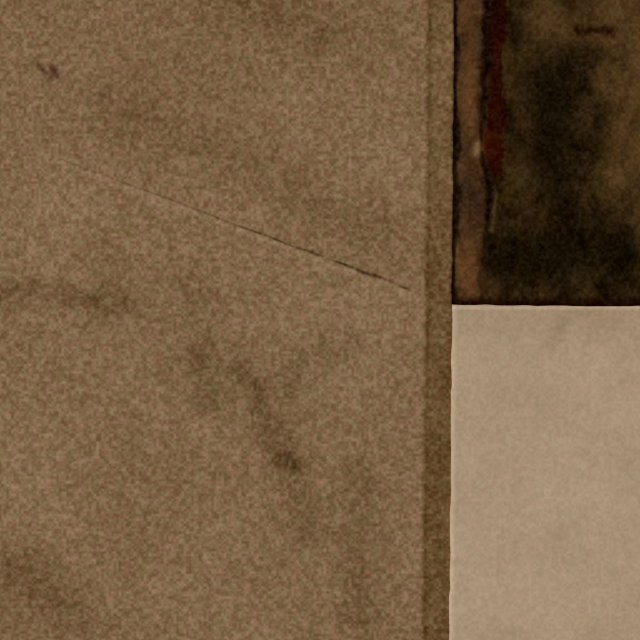
Give the GLSL for this texture, as a WebGL 1 fragment shader.

```glsl
precision highp float;
// Weathered concrete wall with a sloping crack, a vertical joint, a rusty dark panel and a pale slab.
uniform vec2 u_resolution;

float hash(vec2 p) {
  vec3 q = fract(vec3(p.xyx) * 0.1031);
  q += dot(q, q.yzx + 33.33);
  return fract((q.x + q.y) * q.z);
}

float noise(vec2 p) {
  vec2 i = floor(p), f = fract(p), e = vec2(1.0, 0.0);
  f = f * f * (3.0 - 2.0 * f);
  return mix(mix(hash(i), hash(i + e), f.x), mix(hash(i + e.yx), hash(i + e.xx), f.x), f.y);
}

float fbm(vec2 p) {
  float sum = 0.0, amp = 0.5;
  for (int i = 0; i < 5; i++) {
    sum += amp * noise(p);
    p = mat2(1.6, 1.2, -1.2, 1.6) * p + 7.3;
    amp *= 0.5;
  }
  return sum;
}

// Soft stroke from a to b with a gaussian falloff
float smudge(vec2 p, vec2 a, vec2 b, float width) {
  vec2 ab = b - a;
  float d = length(p - a - ab * clamp(dot(p - a, ab) / dot(ab, ab), 0.0, 1.0));
  return exp(-d * d / (width * width));
}

float ridge(float d, float width) {
  return exp(-d * d / (width * width));
}

float band(float x, float lo, float hi, float soft) {
  return smoothstep(lo - soft, lo + soft, x) * (1.0 - smoothstep(hi - soft, hi + soft, x));
}

vec3 concrete(vec2 p) {
  vec3 col = vec3(0.487, 0.382, 0.27) + 0.07 * (fbm(p * 5.0) - 0.48);
  col += 0.025 * smudge(p, vec2(0.1, 0.68), vec2(0.55, 0.5), 0.1);
  col += 0.02 * smudge(p, vec2(0.1, 0.22), vec2(0.3, 0.15), 0.1);

  // Broad stains, roughened by a warp
  vec2 w = p + 0.035 * (vec2(fbm(p * 24.0), fbm(p * 24.0 + 40.0)) - 0.48);
  float stain = 0.6 * smudge(w, vec2(0.0, 0.545), vec2(0.19, 0.53), 0.022);
  stain += 0.6 * smudge(w, vec2(0.30, 0.44), vec2(0.33, 0.37), 0.026);
  stain += 0.75 * smudge(w, vec2(0.37, 0.43), vec2(0.45, 0.28), 0.022);
  stain += 0.4 * smudge(w, vec2(0.43, 0.40), vec2(0.55, 0.47), 0.03);
  stain += 0.45 * smudge(w, vec2(0.46, 0.25), vec2(0.48, 0.17), 0.03);
  stain += 0.5 * smudge(w, vec2(0.56, 0.25), vec2(0.56, 0.05), 0.035);
  stain += 0.45 * smudge(w, vec2(0.03, 0.12), vec2(0.14, 0.02), 0.04);
  stain += 0.3 * smudge(w, vec2(0.20, 0.82), vec2(0.60, 0.63), 0.035);
  stain += 0.35 * smudge(w, vec2(0.38, 0.99), vec2(0.50, 0.95), 0.035);
  stain += 0.3 * smudge(w, vec2(0.30, 0.56), vec2(0.32, 0.45), 0.03);
  col -= vec3(0.115, 0.105, 0.10) * stain * (0.3 + 1.4 * fbm(p * 60.0));

  // Small dark chips
  float chip = smudge(w, vec2(0.06, 0.895), vec2(0.09, 0.885), 0.011);
  chip += 0.7 * smudge(w, vec2(0.14, 0.85), vec2(0.16, 0.853), 0.01);
  chip += 0.7 * smudge(w, vec2(0.445, 0.285), vec2(0.455, 0.275), 0.013);
  col -= vec3(0.2, 0.19, 0.15) * chip * noise(p * 120.0);

  // Broken crack: a faint line with dark dashes towards the joint
  float offset = p.y - 0.787 + 0.373 * p.x + 0.005 * (fbm(vec2(p.x * 35.0, 3.0)) - 0.48);
  float reach = band(p.x, 0.09, 0.65, 0.01);
  float dash = smoothstep(0.3, 0.75, noise(vec2(p.x * 65.0, 9.0))) * smoothstep(0.2, 0.42, p.x);
  float blob = max(ridge(p.x - 0.492, 0.008), ridge(p.x - 0.572, 0.025));
  float crack = ridge(offset, 0.0019 + 0.0018 * blob);
  col -= vec3(0.25, 0.23, 0.19) * crack * reach * (0.22 + 0.4 * dash + 0.45 * blob) * (0.5 + noise(p * 150.0));
  col += 0.03 * ridge(offset + 0.007, 0.005) * reach;
  return col;
}

vec3 darkPanel(vec2 p) {
  float mottled = fbm(p * vec2(34.0, 22.0));
  vec2 w = p + 0.03 * (vec2(mottled, fbm(p * 30.0 + 9.0)) - 0.48);
  vec3 col = mix(vec3(0.10, 0.06, 0.01), vec3(0.24, 0.165, 0.07), smoothstep(0.25, 0.7, mottled));
  // Lighter brown towards the upper right, blackened middle and foot
  float warm = smoothstep(0.89, 0.97, w.x) * smoothstep(0.57, 0.75, w.y);
  warm = max(warm, 0.6 * smudge(w, vec2(0.84, 1.0), vec2(0.90, 0.92), 0.045));
  col = mix(col, vec3(0.32, 0.23, 0.12), warm * (0.35 + 0.9 * mottled));
  float shade = smudge(w, vec2(0.86, 0.88), vec2(0.88, 0.73), 0.05);
  shade = max(shade, smudge(w, vec2(0.80, 0.60), vec2(0.96, 0.60), 0.05));
  col = mix(col, vec3(0.06, 0.045, 0.005), 0.75 * shade);
  col = mix(col, vec3(0.29, 0.19, 0.10) * (0.5 + mottled), band(w.x, 0.715, 0.752, 0.004));
  // Rust streak and its drips
  float rust = band(w.x, 0.763, 0.786, 0.003) * smoothstep(0.71, 0.74, w.y);
  col = mix(col, vec3(0.16, 0.045, 0.0) * (0.5 + mottled), rust);
  col = mix(col, vec3(0.07, 0.02, 0.0), 0.8 * smudge(w, vec2(0.755, 1.0), vec2(0.757, 0.66), 0.005));
  col = mix(col, vec3(0.30, 0.22, 0.12), 0.7 * smudge(w, vec2(0.769, 0.70), vec2(0.767, 0.64), 0.006));
  col = mix(col, vec3(0.10, 0.03, 0.0), 0.8 * smudge(w, vec2(0.91, 0.95), vec2(0.955, 0.945), 0.006));
  // Pale knobs on the ledge
  float knob = smudge(p, vec2(0.743, 0.763), vec2(0.745, 0.774), 0.008);
  knob += 0.45 * smudge(p, vec2(0.75, 0.98), vec2(0.751, 0.985), 0.008);
  col = mix(col, vec3(0.5, 0.38, 0.25), knob * (0.3 + mottled));
  return mix(vec3(0.09, 0.03, 0.0), col, smoothstep(0.524, 0.54, p.y));
}

void main() {
  vec2 p = gl_FragCoord.xy / u_resolution;
  float px = 0.7 / u_resolution.y;
  float x = p.x - 0.008 * (p.y - 0.5) - 0.002 * (noise(vec2(p.y * 60.0, 5.0)) - 0.5);
  vec3 col = concrete(p);

  // Vertical joint
  vec3 joint = vec3(0.385, 0.285, 0.165) + 0.12 * (fbm(p * vec2(45.0, 14.0)) - 0.48);
  joint += 0.04 * smoothstep(0.55, 0.8, p.y) - 0.05 * ridge(x - 0.667, 0.005);
  col = mix(col, joint, 0.9 * smoothstep(0.659, 0.669, x));

  // Right-hand panels
  vec3 slab = vec3(0.65, 0.56, 0.455) + 0.05 * (fbm(p * 14.0) - 0.48);
  slab -= 0.03 * smoothstep(0.42, 0.53, p.y) + 0.04 * smudge(p, vec2(0.88, 0.50), vec2(0.86, 0.46), 0.01);
  slab += 0.07 * ridge(x - 0.708, 0.005) + 0.08 * ridge(p.y - 0.519, 0.003);
  float top = smoothstep(-px, px, p.y - 0.523 + 0.007 * (x - 0.706) - 0.002 * noise(vec2(x * 50.0, 2.0)));
  float right = smoothstep(-px, px, x - 0.706);
  col = mix(col, mix(slab, darkPanel(p), top), right);
  col = mix(col, vec3(0.07, 0.035, 0.0), ridge(x - 0.708, 0.003) * top * 0.9);

  // Fine grain with a slight colour shift
  float grain = noise(p * 256.0) + 0.8 * noise(p.yx * 150.0 + 50.0) - 0.9;
  col += grain * mix(0.105, mix(0.04, 0.06, top), right);
  col += vec3(0.03, -0.01, 0.02) * (noise(p * 130.0 + 90.0) - 0.5) * (1.0 - 0.5 * right);
  gl_FragColor = vec4(clamp(col, 0.0, 1.0), 1.0);
}
```
